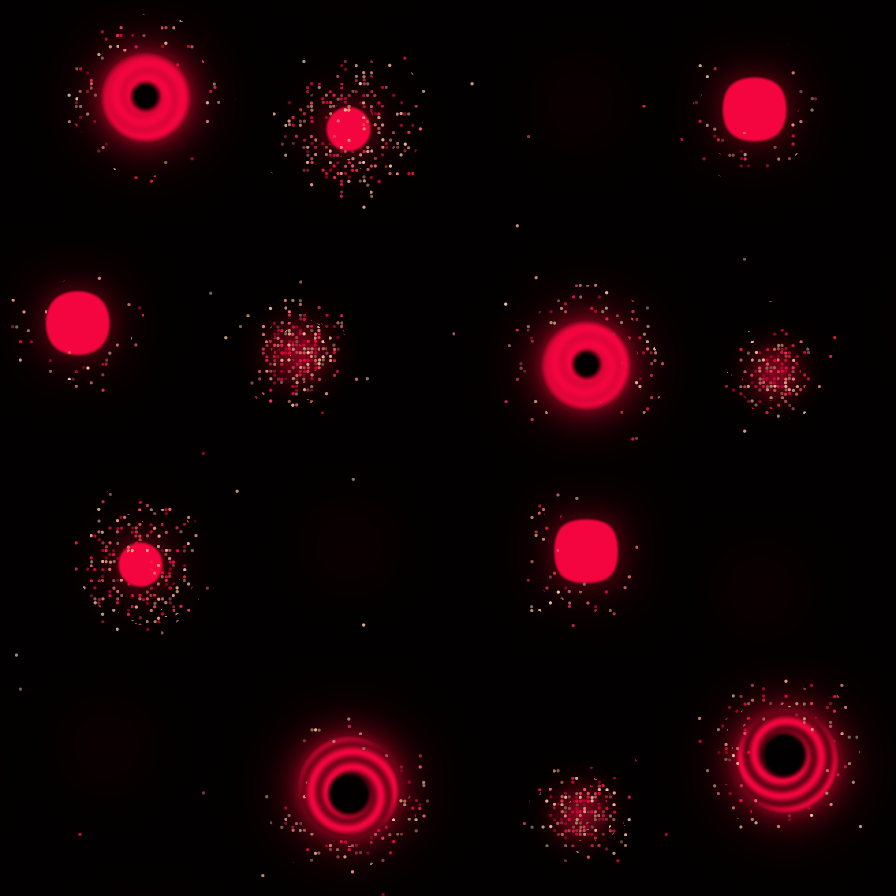
Write a three.js fragment shader that draws this background.

```glsl
// Scattered glowing crimson discs, rings and sparkling clusters on black, tiling
#define GRID 4.0
#define JITTER 0.34
#define GRAINS 240.0
#define DISC_RADIUS 0.036
#define RING_RADIUS 0.054
#define HALO_WIDTH 0.017
#define SPARKLE_SPREAD 0.040
#define BAND_WIDTH 0.017
#define HOT vec3(0.95, 0.02, 0.25)
#define PALE vec3(0.95, 0.78, 0.62)
#define BACKDROP vec3(0.008, 0.0, 0.001)

varying vec2 vUv;

float hash(vec2 p) {
  vec3 q = fract(vec3(p.xyx) * 0.1031);
  q += dot(q, q.yzx + 33.33);
  return fract((q.x + q.y) * q.z);
}

// 1 inside the radius, 0 outside, with a soft rim
float inside(float d, float radius, float rim) {
  return 1.0 - smoothstep(radius - rim, radius + rim, d);
}

// Annulus with an off-centre hole and faint inner arcs
float ringGlow(vec2 p, float angle, float a, float b) {
  float d = length(p);
  float radius = RING_RADIUS * mix(0.9, 1.12, b);
  vec2 shift = 0.011 * b * vec2(cos(6.28 * a), sin(6.28 * a));
  float inner = length(p - shift);
  float holeRadius = mix(0.013, 0.027, b);
  float hole = smoothstep(holeRadius - 0.004, holeRadius + 0.005, inner);
  float arcs = 0.5 + 0.5 * sin(6.2832 * inner / BAND_WIDTH + angle + 6.0 * a);
  float body = inside(d, radius, 0.007) * (1.0 - 0.75 * b * arcs);
  float halo = 0.42 * exp(-max(d - radius, 0.0) / HALO_WIDTH);
  return hole * max(body, halo);
}

// Solid disc, slightly squared, inside a weak halo
float discGlow(vec2 p, float radius, float squareness) {
  vec2 p2 = p * p;
  float d = mix(length(p), pow(dot(p2, p2), 0.25), squareness);
  float halo = 0.24 * exp(-max(d - radius, 0.0) / HALO_WIDTH);
  return max(inside(d, radius, 0.003), halo);
}

// x: red glow, y: grain density, of the blob in one grid cell
vec2 blob(vec2 p, vec2 cell) {
  float a = hash(cell + 11.0);
  float b = hash(cell + 47.0);
  float rank = mod(7.0 * (cell.x + GRID * cell.y), 16.0);
  float d = length(p);
  float angle = atan(p.y, p.x + 1e-5);
  float lopsided = 0.55 + 0.45 * cos(angle - 6.28 * a);

  if (rank < 3.5) {  // almost empty: a trace of haze
    return vec2(0.035 * exp(-d * d / 0.003), 0.0);
  }
  if (rank < 7.5) {  // ring with grains round its rim
    float rim = (d - 0.072) / 0.018;
    return vec2(ringGlow(p, angle, a, b), 0.16 * lopsided * exp(-rim * rim));
  }
  if (rank < 10.5) {  // disc with a few stray grains
    float rim = (d - 0.058) / 0.016;
    return vec2(discGlow(p, DISC_RADIUS, 0.6 * b), 0.09 * lopsided * exp(-rim * rim));
  }
  float spread = SPARKLE_SPREAD * mix(0.75, 1.0, b);
  if (rank < 12.5) {  // small core in a wide cloud of grains
    float cloud = (d - 0.038) / (0.85 * spread);
    return vec2(discGlow(p, 0.025, 0.0), 0.3 * exp(-cloud * cloud));
  }
  // dense cluster without a core
  float fall = exp(-d * d / (spread * spread));
  return vec2(0.5 * pow(fall, 1.3), 0.75 * fall);
}

void main() {
  // Gather the blobs of the neighbouring cells
  vec2 grid = vUv * GRID;
  float glow = 0.0;
  float density = 0.0;
  for (int y = -1; y <= 1; y++) {
    for (int x = -1; x <= 1; x++) {
      vec2 corner = floor(grid) + vec2(float(x), float(y));
      vec2 cell = mod(corner, GRID);
      vec2 jitter = JITTER * (vec2(hash(cell + 3.0), hash(cell + 71.0)) - 0.5);
      vec2 light = blob((grid - corner - 0.5 - jitter) / GRID, cell);
      glow = max(glow, light.x);
      density = max(density, light.y);
    }
  }

  // Red light, turning warmer as it dims
  vec3 color = BACKDROP + HOT * vec3(glow, glow, pow(glow, 1.25));

  // Fine grains, red in the dense parts and pale in the sparse ones
  vec2 g = vUv * GRAINS;
  vec2 id = mod(floor(g), GRAINS);
  vec2 offset = 0.24 * (vec2(hash(id + 5.0), hash(id + 301.0)) - 0.5);
  float dotShape = inside(length(fract(g) - 0.5 - offset), 0.43, 0.18);
  float lit = step(hash(id + 613.0), density);
  float tint = hash(id + 907.0);
  vec3 grain = mix(HOT, PALE, smoothstep(0.6 * density, 1.0, tint));
  grain *= mix(0.45, 1.0, hash(id + 151.0));
  color = mix(color, max(color, grain), lit * dotShape);

  gl_FragColor = vec4(color, 1.0);
}
```
